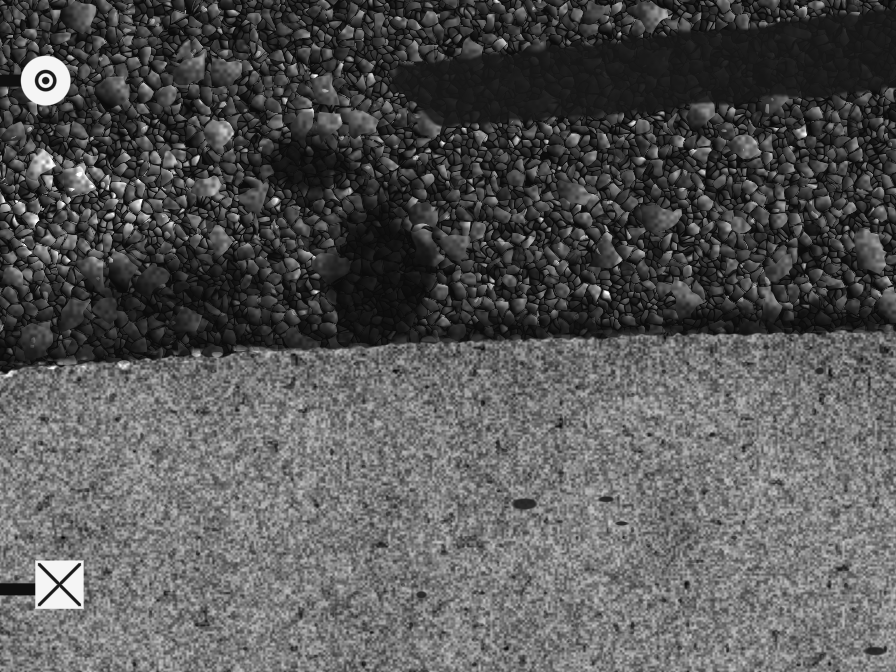
Write a WebGL 1 fragment shader that draws this texture.

```glsl
precision highp float;
// Rough asphalt meeting a smooth concrete slab, in grey, under low side light.
// Layered cellular stones form the asphalt; fine value noise grains the slab.
// Soft masks add a long shadow, a broken hollow and two white survey targets.
uniform vec2 u_resolution;

float hash(vec2 p) {
  vec3 q = fract(vec3(p.xyx) * 0.1031);
  q += dot(q, q.yzx + 33.33);
  return fract((q.x + q.y) * q.z);
}

float noise(vec2 p) {
  vec2 i = floor(p), f = fract(p);
  f = f * f * (3.0 - 2.0 * f);
  return mix(mix(hash(i), hash(i + vec2(1, 0)), f.x),
             mix(hash(i + vec2(0, 1)), hash(i + vec2(1, 1)), f.x), f.y);
}

float fbm(vec2 p) {
  float sum = 0.0, gain = 0.53;
  for (int i = 0; i < 4; i++) {
    sum += gain * noise(p);
    p = mat2(1.6, 1.2, -1.2, 1.6) * p + 17.3;
    gain *= 0.5;
  }
  return sum;
}

// x: lit tone of the stone, y: gap to its neighbour, z: stone id
vec3 stones(vec2 p) {
  vec2 cell = floor(p), nearest = vec2(0), id = vec2(0);
  float d1 = 9.0, d2 = 9.0;
  for (int j = -1; j <= 1; j++) {
    for (int i = -1; i <= 1; i++) {
      vec2 c = cell + vec2(i, j);
      vec2 r = p - c - vec2(hash(c), hash(c + 71.7));
      float d = length(r * vec2(1.0, 0.8 + 0.5 * hash(c + 9.1)));
      if (d < d1) { d2 = d1; d1 = d; nearest = r; id = c; }
      else d2 = min(d2, d);
    }
  }
  float tilt = 6.283 * hash(id + 5.3);
  float facet = dot(nearest, vec2(0.75, 0.6)) + 0.3 * dot(nearest, vec2(cos(tilt), sin(tilt)));
  return vec3(max(0.5 + 0.75 * facet, 0.0), d2 - d1, hash(id + 31.9));
}

// Soft elliptical mask
float blob(vec2 p, vec2 centre, vec2 radius, float soft) {
  return 1.0 - smoothstep(1.0 - soft, 1.0 + soft, length((p - centre) / radius));
}

float box(vec2 p, vec2 extent) {
  vec2 d = abs(p) - extent;
  return max(d.x, d.y);
}

// Smoothed inside of a distance
float fill(float d) {
  float aa = 0.8 / u_resolution.y;
  return 1.0 - smoothstep(-aa, aa, d);
}

float asphalt(vec2 p, float above) {
  vec2 w = p + 0.009 * (vec2(noise(p * 65.0), noise(p * 65.0 + 40.0)) - 0.5);
  vec3 small = stones(w * 95.0), mid = stones(w * 54.0 + 13.0), big = stones(w * 23.0 + 5.0);
  float tone = small.x * (0.12 + 0.43 * small.z) * smoothstep(0.0, 0.3, small.y);
  float pebble = mid.x * (0.2 + 0.42 * mid.z) * smoothstep(0.02, 0.22, mid.y);
  tone = mix(tone, pebble, smoothstep(0.36, 0.44, mid.z) * smoothstep(0.03, 0.12, mid.y));
  tone = mix(tone, big.x * 0.56, step(0.87, big.z) * smoothstep(0.16, 0.24, big.y));
  tone *= 0.62 + 0.8 * noise(p * 170.0);
  tone += 0.5 * step(0.95, small.z) * smoothstep(0.25, 0.5, small.y) * small.x;
  // Paler worn ground at the left, dark rubble and a hollow near the joint
  tone *= 0.97 + 0.45 * blob(p, vec2(0.08, 0.67), vec2(0.26, 0.1), 0.6);
  float ragged = 0.07 * (fbm(p * 15.0) - 0.5) + 0.022 * (noise(p * 55.0) - 0.5);
  vec2 q = p + ragged;
  float hollow = blob(q, vec2(0.57, 0.59), vec2(0.085, 0.115), 0.3);
  hollow = max(hollow, blob(q, vec2(0.46, 0.75), vec2(0.075, 0.045), 0.5));
  hollow = max(hollow, 0.65 * blob(q, vec2(0.24, 0.58), vec2(0.1, 0.05), 0.6));
  float band = 1.0 - smoothstep(0.015, 0.06, above + ragged);
  hollow = max(hollow, band * mix(0.5, 0.85, smoothstep(0.3, 0.55, p.x)));
  tone *= 1.0 - 0.84 * hollow;
  float left = 1.0 - smoothstep(0.35, 0.5, p.x);
  tone *= 1.0 - 0.42 * left * (1.0 - smoothstep(0.08, 0.16, above + ragged));
  // Long tapering shadow with a blunt tip
  vec2 s = p + 0.012 * (noise(p * 50.0) - 0.5);
  float upper = 0.903 + 0.114 * (s.x - 0.6);
  float lower = 0.812 + 0.085 * (s.x - 0.68) + 0.07 * (1.0 - smoothstep(0.57, 0.66, s.x));
  float shade = smoothstep(-0.004, 0.004, upper - s.y) * smoothstep(-0.004, 0.004, s.y - lower);
  return mix(tone + 0.045, 0.085 + 0.1 * tone, shade * smoothstep(0.575, 0.595, s.x));
}

float concrete(vec2 p, float below) {
  float grain = 0.36 * (noise(p * 290.0) - 0.5) + 0.22 * (noise(p * 150.0 + 9.0) - 0.5);
  float tone = 0.485 + grain + 0.16 * (fbm(p * vec2(9.0, 5.0)) - 0.5);
  tone -= 0.075 * (1.0 - smoothstep(0.0, 0.13, below));
  tone -= 0.2 * smoothstep(0.8, 0.95, noise(p * 85.0 + 3.0));
  // Dark pits
  float pits = blob(p, vec2(0.781, 0.25), vec2(0.018, 0.008), 0.2);
  pits = max(pits, blob(p, vec2(0.902, 0.257), vec2(0.011, 0.004), 0.3));
  pits = max(pits, blob(p, vec2(0.925, 0.221), vec2(0.009, 0.003), 0.3));
  pits = max(pits, blob(p, vec2(0.627, 0.115), vec2(0.008, 0.005), 0.3));
  pits = max(pits, blob(p, vec2(1.22, 0.448), vec2(0.006, 0.005), 0.3));
  pits = max(pits, blob(p, vec2(1.302, 0.031), vec2(0.016, 0.006), 0.3));
  return mix(tone, 0.12, pits * 0.9);
}

void main() {
  vec2 p = gl_FragCoord.xy / u_resolution.y;
  float joint = 0.447 + 0.086 * p.x - 0.032 * p.x * p.x + 0.008 * (fbm(p.xx * vec2(28.0, 3.0)) - 0.5);
  float above = p.y - joint + 0.006 * (noise(p * 110.0) - 0.5);
  float tone = mix(concrete(p, -above), asphalt(p, above), smoothstep(-0.002, 0.002, above));
  // Chipped bright crust along the joint, strongest at the left
  float crust = smoothstep(0.55, 0.75, noise(p * vec2(65.0, 150.0))) * (1.0 - smoothstep(0.002, 0.014, abs(above)));
  tone += crust * mix(0.4, 0.12, smoothstep(0.3, 0.5, p.x));
  // Round target and crossed square, each with a dark bar to the border
  vec2 c = p - vec2(0.068, 0.88), k = p - vec2(0.0885, 0.13);
  float r = length(c), strokes = 0.707 * abs(abs(k.x) - abs(k.y));
  float bars = min(box(p - vec2(0.0, 0.88), vec2(0.04, 0.009)), box(p - vec2(0.0, 0.123), vec2(0.06, 0.009)));
  tone = mix(tone, 0.06, fill(bars));
  tone = mix(tone, 0.96, fill(min(r - 0.037, box(k, vec2(0.036)))));
  float ink = min(min(abs(r - 0.0135) - 0.0026, r - 0.0055), max(strokes - 0.0024, box(k, vec2(0.032))));
  gl_FragColor = vec4(vec3(clamp(mix(tone, 0.1, fill(ink)), 0.0, 1.0)), 1.0);
}
```
